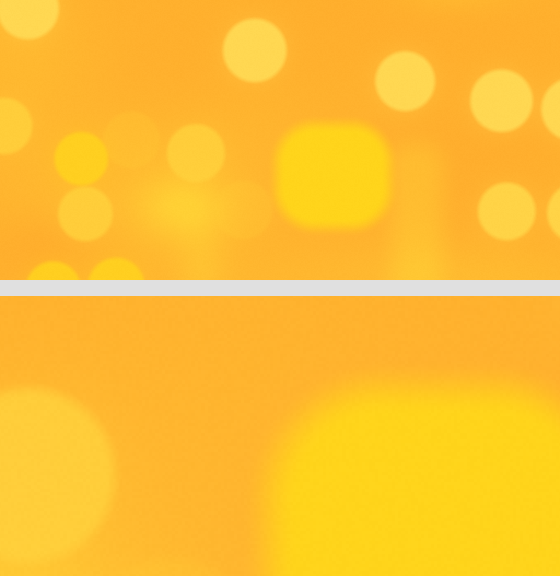
Top: the whole. Bottom: its middle third, enlarged.
Write a WebGL 2 fragment shader that draws this background.

```glsl
#version 300 es
precision highp float;
// Out-of-focus golden lights over a warm orange haze.
// The haze sums soft glows and layered sines; families of blurred discs
// follow curved paths, and one large rounded light sits in front of them.

uniform vec2 u_resolution;
out vec4 fragColor;

// Colours
const vec3 ORANGE = vec3(1.0, 0.677, 0.175);
const vec3 AMBER  = vec3(1.0, 0.815, 0.205);
const vec3 PALE   = vec3(1.0, 0.850, 0.325);
const vec3 HONEY  = vec3(1.0, 0.820, 0.235);
const vec3 GOLD   = vec3(1.0, 0.820, 0.120);
const vec3 LEMON  = vec3(1.0, 0.832, 0.105);

// Sizes, with the canvas height as 1
const float DISC_RADIUS = 0.108;
const float DISC_BLUR   = 0.013;
const float HALO_WIDTH  = 0.030;
const float HALO_AMOUNT = 0.16;
const vec2  LAMP_CENTRE = vec2(1.19, 0.372);
const vec2  LAMP_HALF   = vec2(0.203, 0.186);
const float LAMP_CORNER = 0.140;
const float LAMP_BLUR   = 0.034;
const float GRAIN_CELLS = 256.0;
const float GRAIN       = 0.010;

float hash(vec2 p) {
    vec3 q = fract(p.xyx * 0.1031);
    q += dot(q, q.yzx + 33.33);
    return fract((q.x + q.y) * q.z);
}

float roundedBox(vec2 p, vec2 halfSize, float corner) {
    vec2 q = abs(p) - halfSize + corner;
    return length(max(q, 0.0)) + min(max(q.x, q.y), 0.0) - corner;
}

float softFill(float dist, float blur) {
    return 1.0 - smoothstep(-blur, blur, dist);
}

float glow(vec2 p, vec2 centre, vec2 size) {
    vec2 q = (p - centre) / size;
    return exp(-dot(q, q));
}

// Amount of amber in the background haze
float haze(vec2 p) {
    float h = 0.06 + 0.04 * sin(p.x * 4.1 + 1.3 * sin(p.y * 5.0)) * sin(p.y * 6.3 + p.x);
    h += 0.70 * glow(p, vec2(0.65, 0.26), vec2(0.17, 0.12));
    h += 0.26 * glow(p, vec2(0.60, 0.32), vec2(0.60, 0.36));
    h += 0.22 * glow(p, vec2(0.08, 0.80), vec2(0.30, 0.40));
    h += 0.30 * glow(p, vec2(0.72, 0.03), vec2(0.09, 0.20));
    h += 0.30 * glow(p, vec2(1.55, 0.00), vec2(0.75, 0.13));
    h += 0.24 * glow(p, vec2(1.62, 1.02), vec2(0.22, 0.07));
    h -= 0.20 * glow(p, vec2(0.18, 0.13), vec2(0.20, 0.11));
    // Upright blurred streak
    h += 0.38 * softFill(roundedBox(p - vec2(1.49, 0.20), vec2(0.09, 0.28), 0.08), 0.07);
    return clamp(h, 0.0, 1.0);
}

// Blurred discs along the path start + i * stride + i * i * bend, with a sideways sway
vec3 addDiscs(vec3 colour, vec2 p, int count, vec2 start, vec2 stride, vec2 bend,
              float sway, float scale, vec3 tint, float opacity) {
    for (int i = 0; i < count; i++) {
        float n = float(i);
        vec2 centre = start + n * stride + n * n * bend;
        centre.x += sway * sin(1.5 * n);
        float radius = DISC_RADIUS * scale * (1.0 + 0.035 * sin(2.2 * n));
        float dist = length(p - centre) - radius;
        float halo = HALO_AMOUNT * exp(-max(dist, 0.0) / HALO_WIDTH);
        float cover = max(softFill(dist, DISC_BLUR), halo);
        colour = mix(colour, tint, cover * opacity);
    }
    return colour;
}

void main() {
    vec2 p = gl_FragCoord.xy / u_resolution.y;

    // Haze
    vec3 colour = mix(ORANGE, AMBER, haze(p));

    // Faint, honey, gold and pale disc families, back to front
    colour = addDiscs(colour, p, 2, vec2(0.47, 0.50), vec2(0.40, -0.25), vec2(0.0),
                      0.0, 0.94, AMBER, 0.25);
    colour = addDiscs(colour, p, 3, vec2(0.015, 0.55), vec2(1.225, -0.037), vec2(-0.54, -0.06),
                      0.0, 0.94, HONEY, 0.85);
    colour = addDiscs(colour, p, 3, vec2(0.19, -0.032), vec2(0.40, -0.2125), vec2(-0.175, 0.2225),
                      0.0, 0.92, GOLD, 0.92);
    colour = addDiscs(colour, p, 2, vec2(1.81, 0.245), vec2(0.25, -0.005), vec2(0.0),
                      0.0, 0.96, mix(PALE, HONEY, 0.5), 0.95);
    colour = addDiscs(colour, p, 5, vec2(0.10, 0.97), vec2(0.85, -0.17), vec2(-0.09, 0.02),
                      0.05, 1.03, PALE, 0.96);

    // Large front light
    float lamp = roundedBox(p - LAMP_CENTRE, LAMP_HALF, LAMP_CORNER);
    colour = mix(colour, LEMON, softFill(lamp, LAMP_BLUR));

    // Fine grain
    colour += GRAIN * (hash(floor(p * GRAIN_CELLS)) - 0.5);
    fragColor = vec4(clamp(colour, 0.0, 1.0), 1.0);
}
```
